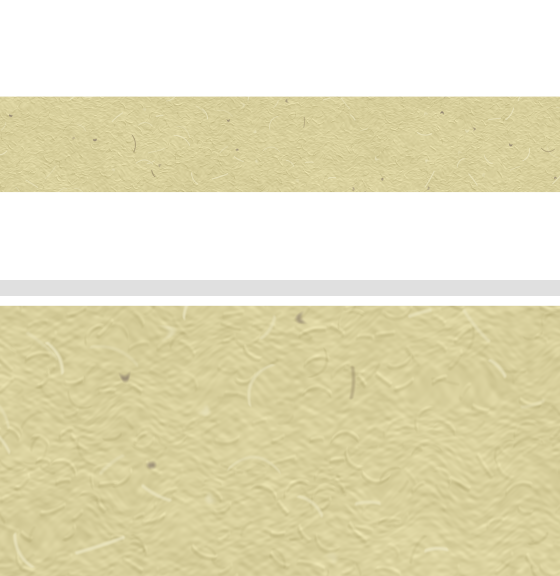
Top: the whole. Bottom: its middle third, enlarged.
Give the GLSL for this texture, as a Shadertoy shader.

```glsl
const vec3 BACKGROUND = vec3(1.0);
const vec3 PAPER = vec3(0.848, 0.814, 0.612);
const vec3 PALE_FIBRE = vec3(0.93, 0.91, 0.77);
const vec3 DARK_FIBRE = vec3(0.56, 0.50, 0.38);
const vec3 SPECK = vec3(0.48, 0.42, 0.38);
const float BAND_BOTTOM = 0.314;
const float BAND_TOP = 0.655;
const vec2 GRAIN_SCALE = vec2(115.0, 225.0);
const float GRAIN_CONTRAST = 0.085;
const float RELIEF_CONTRAST = 0.055;
const float BLOTCH_CONTRAST = 0.030;
const vec2 LIGHT_OFFSET = vec2(0.0015, 0.0040);

vec2 hash22(vec2 p) {
    vec3 q = fract(p.xyx * vec3(0.1031, 0.1030, 0.0973));
    q += dot(q, q.yzx + 33.33);
    return fract((q.xx + q.yz) * q.zy);
}

float valueNoise(vec2 p) {
    vec2 i = floor(p);
    vec2 f = fract(p);
    f = f * f * (3.0 - 2.0 * f);
    float low = mix(hash22(i).x, hash22(i + vec2(1, 0)).x, f.x);
    float high = mix(hash22(i + vec2(0, 1)).x, hash22(i + vec2(1, 1)).x, f.x);
    return mix(low, high, f.y);
}

mat2 rotation(float angle) {
    float c = cos(angle), s = sin(angle);
    return mat2(c, -s, s, c);
}

// Coverage of bent strands, at most one per grid cell
float strands(vec2 p, float cell, float len, float width, float spread, float share, float seed) {
    vec2 home = floor(p / cell);
    float cover = 0.0;
    for (int y = -1; y <= 1; y++) {
        for (int x = -1; x <= 1; x++) {
            vec2 id = home + vec2(x, y);
            vec2 place = hash22(id + seed);
            vec2 kind = hash22(id + seed + 57.0);
            if (kind.x > share) continue;
            vec2 q = rotation((kind.y - 0.5) * spread) * (p - (id + place) * cell);
            float halfLen = 0.5 * len * mix(0.35, 1.0, kind.x / share);
            q.y += (place.x - 0.5) * 2.5 * q.x * q.x / len;
            float d = length(vec2(max(abs(q.x) - halfLen, 0.0), q.y));
            float strength = mix(0.4, 1.0, place.y);
            cover = max(cover, strength * (1.0 - smoothstep(0.0, width, d)));
        }
    }
    return cover;
}

// Fine pulp height, drawn out along a gently wandering direction
float pulp(vec2 p) {
    float turn = 0.9 * (valueNoise(p * 17.0 + 31.0) - 0.5);
    p.y += turn * 0.035;
    float grain = valueNoise(p * GRAIN_SCALE + 100.0);
    float rising = valueNoise(rotation(0.5) * p * GRAIN_SCALE * vec2(0.7, 1.0) + 300.0);
    float falling = valueNoise(rotation(-0.5) * p * GRAIN_SCALE * vec2(0.6, 0.9) + 500.0);
    return (grain + rising + falling) / 3.0;
}

vec3 paperColour(vec2 p) {
    // Pulp grain, side light and slow unevenness
    float height = pulp(p);
    float relief = height - pulp(p + LIGHT_OFFSET);
    float blotch = 0.6 * valueNoise(p * vec2(9.0, 14.0)) + 0.4 * valueNoise(p * vec2(28.0, 42.0) + 70.0);
    float shade = GRAIN_CONTRAST * (height - 0.5) + RELIEF_CONTRAST * relief
                + BLOTCH_CONTRAST * (blotch - 0.5);

    // Short pressed fibres with their shadows
    shade += 0.045 * strands(p, 0.030, 0.030, 0.0035, 2.0, 0.75, 11.0);
    shade -= 0.050 * strands(p + LIGHT_OFFSET, 0.030, 0.030, 0.0040, 2.0, 0.75, 11.0);
    shade -= 0.045 * strands(p, 0.042, 0.036, 0.0035, 2.4, 0.50, 211.0);
    vec3 colour = PAPER + shade * vec3(1.0, 1.03, 1.10);

    // Scattered pale and dark fibres
    float pale = strands(p, 0.075, 0.065, 0.0040, 2.2, 0.40, 401.0);
    colour = mix(colour, PALE_FIBRE, 0.75 * pale);
    float dark = strands(p, 0.130, 0.060, 0.0040, 3.1, 0.18, 607.0);
    colour = mix(colour, DARK_FIBRE, 0.65 * dark);

    // Small specks and pale flakes
    float speck = strands(p, 0.100, 0.007, 0.0065, 3.1, 0.16, 809.0);
    colour = mix(colour, SPECK, 0.75 * speck);
    float flake = strands(p, 0.110, 0.008, 0.0080, 3.1, 0.16, 947.0);
    return mix(colour, PALE_FIBRE, 0.65 * flake);
}

void mainImage(out vec4 fragColor, in vec2 fragCoord) {
    vec2 p = fragCoord / iResolution.y;
    float pixel = 1.0 / iResolution.y;

    // Crisp horizontal strip on a plain ground
    float inside = min(p.y - BAND_BOTTOM, BAND_TOP - p.y);
    float band = clamp(inside / pixel + 0.5, 0.0, 1.0);
    fragColor = vec4(mix(BACKGROUND, paperColour(p), band), 1.0);
}
```
